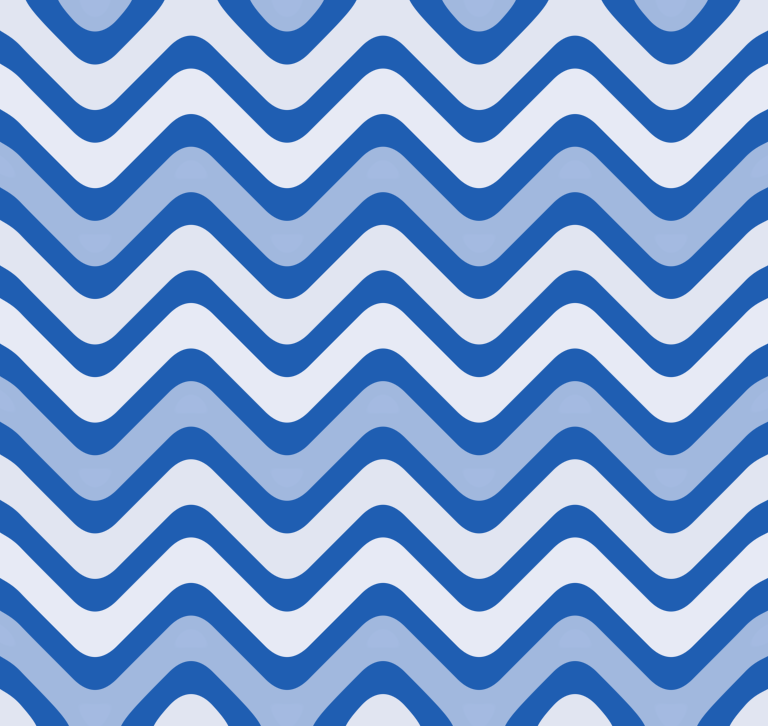
A WebGL 2 fragment shader for this pattern:

```glsl
#version 300 es
precision highp float;
// Rounded 45-degree chevrons: blue stripes between three cycling pale bands.
// A triangle wave with parabolic tips offsets a stripe coordinate, which bends
// slightly at the canvas borders; pale blue bands carry faint tip highlights.

#define WAVES 4.0          // waves across the canvas; one wave is one unit
#define STRIPE_PITCH 0.407 // vertical spacing of the stripes
#define STRIPE_FILL 0.418  // blue share of each pitch
#define FIRST_STRIPE 0.130 // depth of the first stripe's unrounded peak
#define TIP_ROUND 0.114    // half width of the rounded tips
#define PEAK_SHIFT 0.005   // sideways offset of the peaks
#define SIDE_BEND 0.026    // lift of the stripes at left and right borders
#define END_BEND 0.031     // bend of the stripes at top and bottom borders

uniform vec2 u_resolution;
out vec4 fragColor;

const vec3 BLUE      = vec3(0.122, 0.369, 0.698);
const vec3 WHITE     = vec3(0.906, 0.918, 0.961);
const vec3 PALE_BLUE = vec3(0.630, 0.722, 0.871);
const vec3 PALE_GREY = vec3(0.882, 0.898, 0.945);
const vec3 HIGHLIGHT = vec3(0.643, 0.730, 0.884);

// Parabola near zero that joins the line y = d smoothly at d = TIP_ROUND.
float roundedAbs(float d) {
    float t = min(d, TIP_ROUND);
    return d - t + 0.5 * (t * t / TIP_ROUND + TIP_ROUND);
}

// Depth of the wave below its sharp peak; d is the distance to a peak.
float chevron(float d) {
    return d < 0.25 ? roundedAbs(d) : 0.5 - roundedAbs(0.5 - d);
}

void main() {
    // Canvas coordinates in waves, with depth measured from the top.
    vec2 size = WAVES * u_resolution / u_resolution.x;
    vec2 p = WAVES * gl_FragCoord.xy / u_resolution.x;
    float depth = size.y - p.y;
    float peakDist = abs(fract(p.x + PEAK_SHIFT + 0.5) - 0.5);

    // Stripe edges relax towards the canvas borders.
    float side = min(p.x, size.x - p.x);
    float bend = SIDE_BEND * exp(-side / 0.045)
               + END_BEND * (exp(-depth / 0.06) - exp(-p.y / 0.06));

    // Stripe coordinate: each integer starts a blue stripe.
    float band = (depth + bend - chevron(peakDist) - FIRST_STRIPE) / STRIPE_PITCH;
    float centred = band - 0.5 * STRIPE_FILL;
    float edge = abs(fract(centred + 0.5) - 0.5) - 0.5 * STRIPE_FILL;
    float soft = 0.75 * length(vec2(dFdx(band), dFdy(band)));
    float blue = 1.0 - smoothstep(-soft, soft, edge);

    // Pale bands cycle through three colours, switching under the blue.
    float kind = mod(floor(centred), 3.0);
    vec3 pale = kind < 0.5 ? WHITE : kind < 1.5 ? PALE_BLUE : PALE_GREY;

    // Faint highlight in the pale blue bands at each peak and trough.
    if (kind > 0.5 && kind < 1.5) {
        float tipDist = min(peakDist, 0.5 - peakDist);
        float across = fract(centred) - 0.5;
        float spot = length(vec2(tipDist / 0.085, across / 0.12));
        pale = mix(pale, HIGHLIGHT, 1.0 - smoothstep(0.85, 1.1, spot));
    }

    fragColor = vec4(mix(pale, BLUE, blue), 1.0);
}
```
